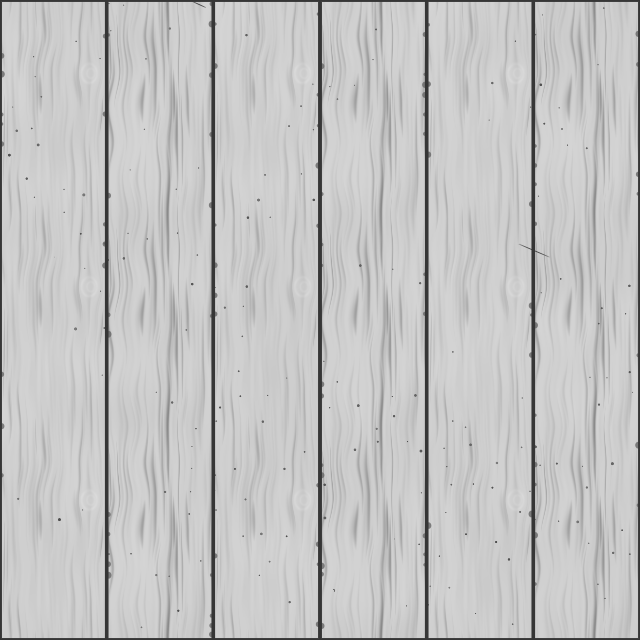
A Shadertoy shader for this texture:

```glsl
// Six pale painted wooden planks with dark seams and a thin dark frame.
// A pair of planks (faint grain, strong grain) repeats three times across and down;
// specks, seam nicks and scratches are scattered over the whole canvas without repeating.

const float TILES = 3.0;
const float PLANKS = 6.0;
const float SEAM_HALF_WIDTH = 0.0029;
const vec3 PAINT = vec3(0.822);
const vec3 GRAIN = vec3(0.36);
const vec3 SEAM = vec3(0.21);
const vec3 NICK = vec3(0.40);
const vec3 SPECK = vec3(0.27);

float hash(vec2 p) {
    return fract(sin(dot(p, vec2(127.1, 311.7))) * 43758.5453);
}

// Value noise that wraps vertically after a whole number of cells.
float noise(vec2 p, float period) {
    vec2 i = floor(p), f = fract(p);
    f = f * f * (3.0 - 2.0 * f);
    float y0 = mod(i.y, period), y1 = mod(i.y + 1.0, period);
    float low = mix(hash(vec2(i.x, y0)), hash(vec2(i.x + 1.0, y0)), f.x);
    float high = mix(hash(vec2(i.x, y1)), hash(vec2(i.x + 1.0, y1)), f.x);
    return mix(low, high, f.y);
}

float bell(float x) { return exp(-x * x); }

// Soft disc: 1 inside, 0 outside.
float disc(vec2 d, float radius, float blur) {
    return 1.0 - smoothstep(radius - blur, radius + blur, length(d));
}

// Tapered vertical stroke, crisp on its right side and feathered on its left.
float stroke(vec2 p, vec2 centre, float halfLength, float width) {
    vec2 d = vec2(p.x - centre.x, fract(p.y - centre.y + 0.5) - 0.5);
    float t = d.y / halfLength;
    float taper = max(0.0, 1.0 - t * t);
    float side = d.x > 0.0 ? 0.55 : 1.0;
    return taper * bell(d.x / (width * side * (0.35 + 0.65 * taper)));
}

// Wood grain of one plank; p.x spans 0 to 0.5, p.y wraps at 1.
float grain(vec2 p, float strong) {
    float shade = 0.0;
    for (int i = 0; i < 46; i++) {
        vec2 seed = vec2(float(i) + 1.0, 17.0 * strong + 3.0);
        float weight = hash(seed + 0.37);
        vec2 centre = vec2(0.5 * (float(i) + hash(seed)) / 46.0, hash(seed + 5.1));
        float halfLength = mix(0.09, 0.34, hash(seed + 9.3));
        float width = mix(0.0045, 0.011, hash(seed + 13.7));
        shade += stroke(p, centre, halfLength, width) * mix(0.07, 0.42, weight * weight * weight);
    }
    shade *= mix(0.65, 1.0, strong);
    // Leading strokes that give each kind of plank its character.
    shade += strong * 0.55 * stroke(p, vec2(0.285, 0.03), 0.30, 0.012);
    shade += strong * 0.45 * stroke(p, vec2(0.31, 0.55), 0.13, 0.009);
    shade += (1.0 - strong) * 0.30 * stroke(p, vec2(0.20, 0.56), 0.10, 0.011);
    float fine = noise(vec2(p.x * 70.0 + 40.0 * strong, p.y * 4.0), 4.0);
    return shade + 0.07 * fine * fine;
}

// Thin line between two points, fading at both ends.
float scratch(vec2 p, vec2 a, vec2 b, float px) {
    vec2 ab = b - a;
    float t = clamp(dot(p - a, ab) / dot(ab, ab), 0.0, 1.0);
    return disc(p - a - t * ab, 0.0007, 0.6 * px) * sqrt(4.0 * t * (1.0 - t));
}

float specks(vec2 uv, float px) {
    vec2 g = uv * 28.0, id = floor(g);
    float density = noise(uv * 6.0, 64.0);
    float present = step(hash(id + 2.3), 0.8 * density * density);
    vec2 centre = 0.15 + 0.7 * vec2(hash(id + 7.1), hash(id + 11.9));
    float size = hash(id + 19.4);
    float radius = mix(0.0009, 0.0024, size * size);
    return present * disc((fract(g) - centre) / 28.0, radius, 0.5 * px) * mix(0.6, 0.95, hash(id + 23.0));
}

// Chips along both sides of every seam; offset is the signed distance from it.
float nicks(float seam, float offset, float y, float px) {
    float row = y * 64.0;
    vec2 id = vec2(2.0 * seam + step(0.0, offset), floor(row));
    float present = step(hash(id + 31.0), 0.14);
    float radius = mix(0.002, 0.0046, hash(id + 37.0));
    float centre = mix(0.38, 0.62, hash(id + 41.0));
    vec2 d = vec2(abs(offset) - 0.003, (fract(row) - centre) / 64.0);
    return present * disc(d * vec2(1.0, 0.85), radius, max(px * 0.6, 0.0008));
}

void mainImage(out vec4 fragColor, in vec2 fragCoord) {
    vec2 uv = fragCoord / iResolution.xy;
    float px = 1.0 / iResolution.y;

    // Position inside the repeating pair of planks
    vec2 tile = fract(uv * TILES);
    float strong = step(0.5, tile.x);
    vec2 p = vec2(tile.x - 0.5 * strong, tile.y);

    // Wavy fibres that spread around a faint knot
    vec2 k = (p - vec2(0.418, 0.656)) * vec2(1.0, 0.8);
    float r = length(k), knot = 1.0 - strong;
    float wave = noise(vec2(p.x * 8.0 + 20.0 * strong, p.y * 6.0), 6.0) - 0.5;
    vec2 fibre = p + vec2(0.035 * wave - knot * 0.6 * k.x * bell(r / 0.06), 0.0);
    float shade = grain(fibre, strong) * (1.0 - 0.65 * knot * bell(r / 0.04));
    float ring = bell((r - 0.036) / 0.006) + 0.7 * bell((length(k - vec2(0.008, 0.0)) - 0.018) / 0.005);

    // Paint, grain and broad tone changes
    float tone = 0.025 * (noise(uv * vec2(9.0, 14.0), 64.0) - 0.5);
    vec3 color = mix(PAINT + tone, GRAIN, min(shade, 0.85));
    color += knot * 0.035 * ring * (0.4 + 0.6 * noise(p * 40.0, 40.0));

    // Wear
    color = mix(color, SPECK, specks(uv, px));
    float scratches = scratch(uv, vec2(0.810, 0.619), vec2(0.859, 0.598), px)
                    + scratch(uv, vec2(0.300, 0.998), vec2(0.322, 0.988), px);
    color = mix(color, SPECK, min(scratches, 1.0));

    // Seams and frame
    float seam = floor(uv.x * PLANKS + 0.5);
    float offset = uv.x - seam / PLANKS;
    color = mix(color, NICK, 0.8 * nicks(seam, offset, uv.y, px));
    float edge = min(abs(offset), min(uv.y, 1.0 - uv.y));
    float blur = max(0.5 * px, 0.0006);
    color = mix(SEAM, color, smoothstep(SEAM_HALF_WIDTH - blur, SEAM_HALF_WIDTH + blur, edge));
    fragColor = vec4(color, 1.0);
}
```
